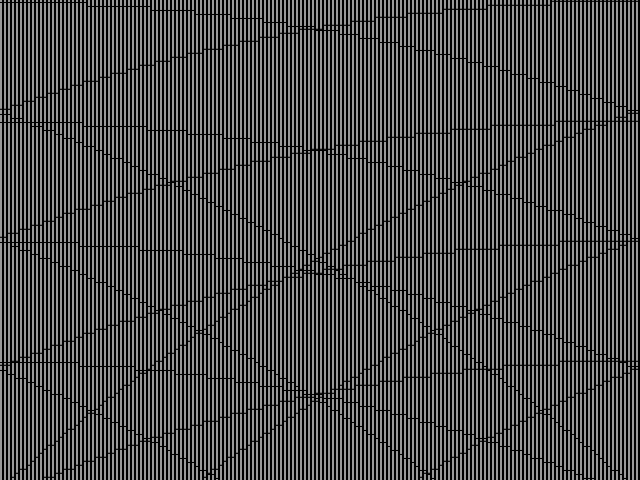
A Shadertoy shader for this pattern:

```glsl
// Fine woven cloth: 160 white upright threads on black, on a 160 x 120 grid of cells.
// Threads are cut in the cells lying on wide concentric arcs, whose centres sit far
// below the canvas, one canvas width apart; rising and falling arcs cut at two heights.

const vec2 GRID = vec2(160.0, 120.0);

// Smooth step from 0 to 1 around zero
float edge(float x, float blur) {
    return smoothstep(-blur, blur, x);
}

// Filtered coverage of a band of given half width, centred on zero
float band(float d, float halfWidth, float blur) {
    return edge(halfWidth - d, blur) + edge(halfWidth + d, blur) - 1.0;
}

// Sum of the nearest upright threads, so the mean tone holds at any size
float warpThreads(float x, float pixel) {
    float d = fract(x) - 0.25;
    float sum = 0.0;
    for (int n = -2; n <= 2; n++) {
        sum += band(d + float(n), 0.15, 0.73 * pixel);
    }
    return clamp(sum, 0.0, 1.0);
}

// Arcs through this cell: x for those falling to the right, y for those rising
vec2 arcsInCell(vec2 cell) {
    float height = cell.y + 361.0;
    vec2 hit = vec2(0.0);
    for (int c = -1; c <= 2; c++) {
        float dx = cell.x + 0.5 - GRID.x * float(c);
        vec2 side = vec2(step(0.0, dx), step(dx, 0.0));
        for (int ring = 13; ring <= 16; ring++) {
            float radius = 30.0 * float(ring);
            float arc = sqrt(max(radius * radius - dx * dx, 0.0));
            hit = max(hit, side * step(abs(height - arc), 0.5));
        }
    }
    return hit;
}

void mainImage(out vec4 fragColor, in vec2 fragCoord) {
    vec2 p = fragCoord / iResolution.xy * GRID;
    vec2 pixel = GRID / iResolution.xy;
    float row = fract(p.y);
    float blur = 0.55 * pixel.y;

    // Cuts across the threads, lower on falling arcs and higher on rising ones
    vec2 arcs = arcsInCell(floor(p));
    float falling = arcs.x * band(row - 0.38, 0.14, blur);
    float rising = arcs.y * band(row - 0.69, 0.14, blur);
    float cut = clamp(max(falling, rising), 0.0, 1.0);

    fragColor = vec4(vec3(warpThreads(p.x, pixel.x) * (1.0 - cut)), 1.0);
}
```
